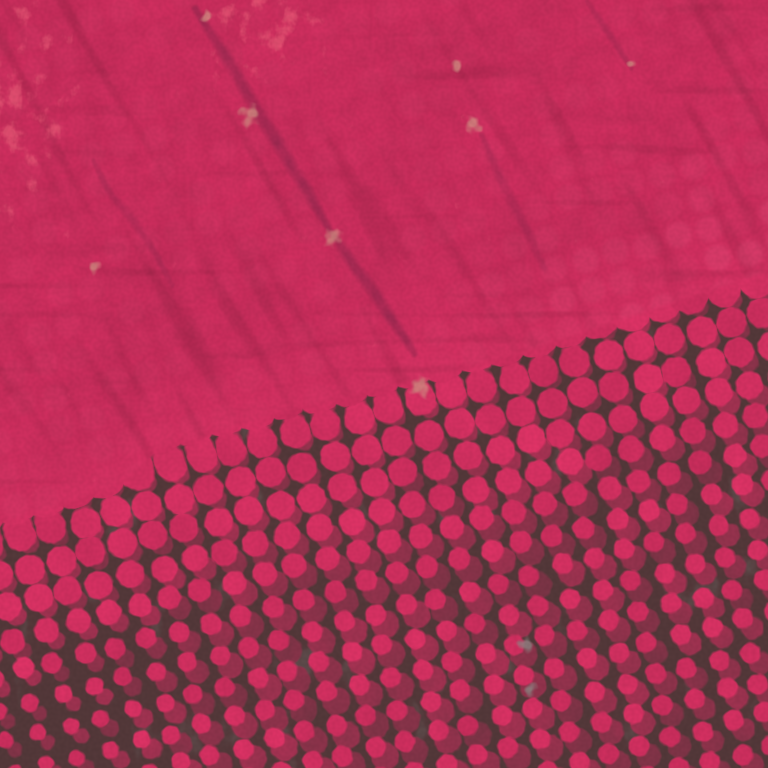
Reproduce this texture procedurally as a Shadertoy shader.

```glsl
// Worn crimson print: a scratched solid plate above a slanted edge that breaks
// into two offset halftone screens over dark brown ink. Screens are rotated
// lattices with depth-driven radii; wear and grain come from gradient noise.

const float PITCH = 0.042;
const float SCREEN_ANGLE = 0.2505;
const vec2 SCREEN_ORIGIN = vec2(0.0385, 0.259);

const vec3 PLATE = vec3(0.77, 0.17, 0.35);
const vec3 BRIGHT = vec3(0.83, 0.19, 0.38);
const vec3 SHADOW_DEEP = vec3(0.45, 0.20, 0.26);
const vec3 SHADOW_LIGHT = vec3(0.65, 0.19, 0.32);
const vec3 GROUND = vec3(0.32, 0.215, 0.22);
const vec3 SCRATCH = vec3(0.57, 0.15, 0.30);
const vec3 FLAKE = vec3(0.89, 0.34, 0.45);
const vec3 PAPER = vec3(0.80, 0.55, 0.50);
const vec3 PATINA = vec3(0.43, 0.42, 0.41);

vec2 hash2(vec2 p) {
    vec3 q = fract(p.xyx * vec3(0.1031, 0.1030, 0.0973));
    q += dot(q, q.yzx + 33.33);
    return fract((q.xx + q.yz) * q.zy);
}

float cornerGradient(vec2 cell, vec2 f, vec2 corner) {
    float a = 6.2832 * hash2(cell + corner).x;
    return dot(vec2(cos(a), sin(a)), f - corner);
}

float gradientNoise(vec2 p) {
    vec2 i = floor(p), f = fract(p);
    vec2 u = f * f * f * (f * (f * 6.0 - 15.0) + 10.0);
    return mix(mix(cornerGradient(i, f, vec2(0, 0)), cornerGradient(i, f, vec2(1, 0)), u.x),
               mix(cornerGradient(i, f, vec2(0, 1)), cornerGradient(i, f, vec2(1, 1)), u.x), u.y);
}

float fbm(vec2 p) {
    float sum = 0.0, amp = 0.6;
    for (int i = 0; i < 4; i++) {
        sum += amp * gradientNoise(p);
        p = p * 2.03 + 17.3;
        amp *= 0.5;
    }
    return sum;
}

float falloff(float inner, float outer, float x) {
    return 1.0 - smoothstep(inner, outer, x);
}

// Height of the slanted border between plate and halftone.
float edgeHeight(float x) {
    return 0.3 + 0.33 * x + 0.026 * smoothstep(0.13, 0.22, x) * falloff(0.3, 0.7, x);
}

vec2 toScreen(vec2 p) {
    float c = cos(SCREEN_ANGLE), s = sin(SCREEN_ANGLE);
    return vec2(c * p.x + s * p.y, c * p.y - s * p.x) / PITCH;
}

// x: dot coverage, y: random tone of the topmost dot; lengths in pitches.
vec2 halftone(vec2 q, float radius, float jitter, float soft) {
    vec2 cell = floor(q + 0.5), result = vec2(0.0, 0.5);
    for (int j = -1; j <= 1; j++)
    for (int i = -1; i <= 1; i++) {
        vec2 id = cell + vec2(i, j), h = hash2(id + 71.0);
        float dist = length(q - id - jitter * (h - 0.5));
        float cover = falloff(radius - soft, radius + soft, dist);
        result = vec2(max(result.x, cover), mix(result.y, h.x, cover));
    }
    return result;
}

// Tapered stroke from a to b.
float stroke(vec2 p, vec2 a, vec2 b, float width) {
    vec2 ab = b - a;
    float t = clamp(dot(p - a, ab) / dot(ab, ab), 0.0, 1.0);
    float w = width * (0.55 + 0.45 * sin(3.1416 * t));
    return falloff(0.1 * w, w, length(p - a - ab * t));
}

vec3 plateColor(vec2 p, float depth, float soft) {
    vec2 along = vec2(0.87 * p.x + 0.49 * p.y, 0.87 * p.y - 0.49 * p.x);
    vec3 col = PLATE * (1.0 + 0.07 * fbm(p * 8.0) + 0.07 * fbm(p * 38.0));
    col = mix(col, BRIGHT, 0.6 * smoothstep(-0.14, 0.0, depth));
    // Ghost of the dot screen, clearest toward the right and the edge
    vec2 ghost = halftone(toScreen(p - SCREEN_ORIGIN), 0.42, 0.15, soft * 2.5);
    float ghostMask = 0.3 + 0.5 * smoothstep(0.5, 0.95, p.x) * smoothstep(-0.3, -0.1, depth);
    col += ghost.x * ghostMask * (0.2 + ghost.y) * vec3(0.035, 0.045, 0.04);
    // Diagonal brushing and horizontal creases
    col *= 1.0 - 0.09 * smoothstep(0.1, 0.6, gradientNoise(along * vec2(42.0, 4.0)));
    col *= 1.0 - 0.07 * smoothstep(0.2, 0.6, gradientNoise(p * vec2(4.0, 55.0) + 5.0));
    // Rubbed flakes at the upper left
    float rubbed = max(falloff(0.03, 0.19, length((p - vec2(0.015, 0.87)) * vec2(1.6, 0.8))),
                       falloff(0.02, 0.12, length(p - vec2(0.35, 0.965))));
    float flakes = smoothstep(0.0, 0.35, fbm(p * vec2(34.0, 28.0)) + 0.4 * rubbed - 0.35);
    return mix(col, FLAKE, 0.7 * flakes);
}

vec3 halftoneColor(vec2 p, float depth, float soft) {
    float sparse = falloff(0.05, 0.36, p.x) * smoothstep(0.06, 0.24, depth);
    float opening = falloff(-0.022, 0.006, depth);
    float rough = 0.05 * gradientNoise(p * 110.0);
    float radius = mix(0.475, 0.32, smoothstep(0.03, 0.3, depth)) - 0.07 * sparse + 0.2 * opening + rough;
    float under = mix(0.31, 0.43, smoothstep(0.03, 0.22, depth)) - 0.2 * sparse
                - 0.07 * smoothstep(0.65, 0.95, p.x) * smoothstep(0.1, 0.4, depth) + rough;
    vec2 shift = mix(0.010, 0.0125, smoothstep(0.0, 0.2, depth)) * vec2(1, -1);
    vec2 back = halftone(toScreen(p - SCREEN_ORIGIN - shift), under, 0.14, soft);
    vec2 front = halftone(toScreen(p - SCREEN_ORIGIN), radius, 0.14, soft);
    float wear = fbm(p * vec2(17.0, 11.0) + 9.0);
    vec3 col = mix(GROUND, PATINA, 0.35 * smoothstep(0.15, 0.45, wear));
    vec3 shade = mix(SHADOW_DEEP, SHADOW_LIGHT, clamp(0.15 + 0.7 * back.y + 0.5 * wear, 0.0, 1.0));
    col = mix(col, shade, back.x);
    vec3 ink = mix(PLATE, BRIGHT, 0.2 + 0.8 * front.y) * (1.0 + 0.1 * wear);
    return mix(col, ink, front.x);
}

void mainImage(out vec4 fragColor, in vec2 fragCoord) {
    vec2 p = fragCoord / iResolution.xy;
    float soft = 0.0022 / PITCH;
    vec2 warp = 0.006 * vec2(gradientNoise(p * 14.0), gradientNoise(p * 14.0 + 40.0));
    float depth = edgeHeight(p.x) - p.y;
    vec3 col = mix(plateColor(p, depth, soft), halftoneColor(p, depth, soft),
                   smoothstep(-0.022, -0.012, depth));

    // Long scratch and fainter companions
    vec2 s = p + warp;
    float deep = max(stroke(s, vec2(0.255, 0.99), vec2(0.43, 0.70), 0.013),
                     stroke(s, vec2(0.43, 0.70), vec2(0.54, 0.54), 0.012));
    float faint = max(stroke(s, vec2(0.625, 0.825), vec2(0.71, 0.65), 0.011),
                  max(stroke(s, vec2(0.765, 1.0), vec2(0.825, 0.91), 0.008),
                      stroke(s, vec2(0.12, 0.79), vec2(0.225, 0.63), 0.009)));
    float breakup = 0.85 + 0.5 * gradientNoise(p * 45.0);
    col = mix(col, SCRATCH, breakup * max(0.75 * deep, 0.4 * faint));

    // Chips: position and radius
    vec3 chips[10] = vec3[](vec3(0.325, 0.85, 0.016), vec3(0.434, 0.69, 0.014),
        vec3(0.616, 0.837, 0.014), vec3(0.548, 0.497, 0.016), vec3(0.27, 0.978, 0.009),
        vec3(0.123, 0.651, 0.009), vec3(0.595, 0.914, 0.009), vec3(0.822, 0.917, 0.007),
        vec3(0.684, 0.16, 0.012), vec3(0.691, 0.102, 0.010));
    float ragged = 0.7 * gradientNoise(p * 95.0);
    for (int i = 0; i < 10; i++) {
        float d = length(p - chips[i].xy) / chips[i].z + ragged;
        vec3 tint = chips[i].y < 0.3 ? PATINA * 1.25 : PAPER;
        col = mix(col, tint, 0.75 * falloff(0.2, 1.0, d));
    }

    col *= 1.0 + 0.05 * gradientNoise(p * 190.0);
    fragColor = vec4(clamp(col, 0.0, 1.0), 1.0);
}
```
